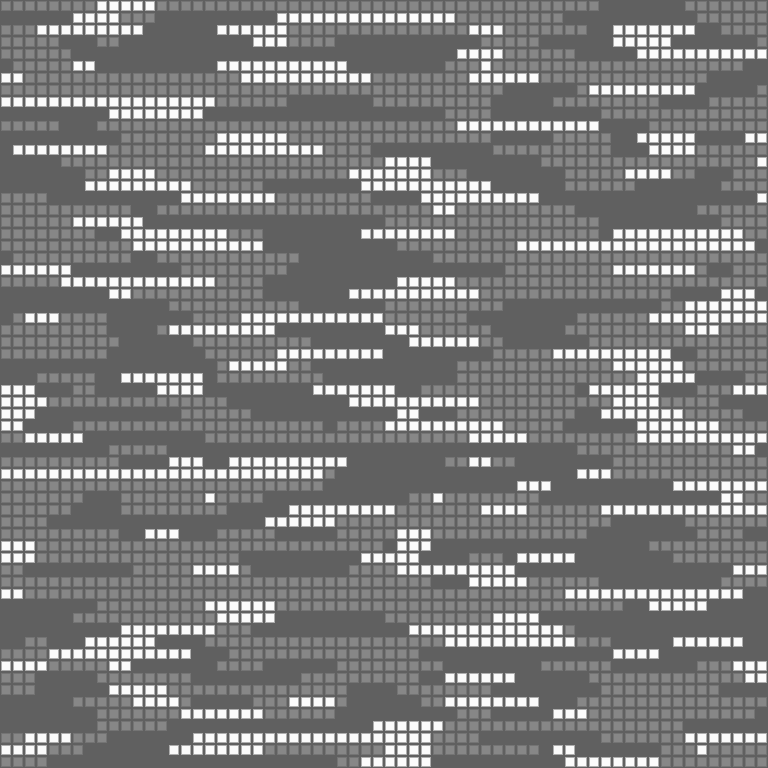
Give the GLSL for this pattern, as a Shadertoy shader.

```glsl
// A grid of small squares on dark grey, lit in ragged horizontal dashes.
// Two stretched gradient noise fields, sampled once per cell, decide which
// squares are mid grey and which of them are overridden by white.

const vec3 GROUND = vec3(0.376);
const vec3 GREY   = vec3(0.53);
const vec3 WHITE  = vec3(0.985);

const float CELLS       = 64.0;   // cells across the canvas height
const float SQUARE_SIDE = 0.75;   // side of a square, in cells
const float NOISE_SIGMA = 0.216;  // standard deviation of gradientNoise

// Per layer: patch length and height in cells, and share of variance
// common to neighbouring rows (the rest is independent for each row).
const vec2  GREY_PATCH   = vec2(13.0, 3.3);
const float GREY_CLUMP   = 0.6;
const float GREY_LEVEL   = -0.11; // threshold, in standard deviations
const vec2  WHITE_PATCH  = vec2(11.0, 2.3);
const float WHITE_CLUMP  = 0.4;
const float WHITE_LEVEL  = 0.80;

// Integer hash of a lattice point, from 0 to 1
float hash(vec2 p) {
    uvec2 q = uvec2(ivec2(p));
    uint h = q.x * 1597334677u ^ q.y * 3812015801u;
    h = (h ^ (h >> 16)) * 2146121005u;
    h = (h ^ (h >> 15)) * 2221713035u;
    h ^= h >> 16;
    return float(h >> 8) / 16777216.0;
}

// Contribution of one lattice corner: unit gradient dot offset
float corner(vec2 lattice, vec2 offset) {
    float angle = 6.28318 * hash(lattice);
    return dot(vec2(cos(angle), sin(angle)), offset);
}

float gradientNoise(vec2 p) {
    vec2 i = floor(p), f = p - i;
    vec2 w = f * f * f * (f * (f * 6.0 - 15.0) + 10.0);
    vec2 e = vec2(1.0, 0.0);
    float low  = mix(corner(i, f), corner(i + e, f - e), w.x);
    float high = mix(corner(i + e.yx, f - e.yx), corner(i + e.xx, f - e.xx), w.x);
    return mix(low, high, w.y);
}

// Unit variance field: patches spanning rows blended with per-row dashes
float dashField(vec2 cell, vec2 patchSize, float clump, float seed) {
    float patches = gradientNoise(cell / patchSize + seed);
    float rowShift = 90.0 * hash(vec2(seed, cell.y));
    float dashes = gradientNoise(vec2(cell.x / patchSize.x + rowShift,
                                      cell.y * 1.37 + seed * 3.0));
    return (sqrt(clump) * patches + sqrt(1.0 - clump) * dashes) / NOISE_SIGMA;
}

void mainImage(out vec4 fragColor, in vec2 fragCoord) {
    float pixel = CELLS / iResolution.y;
    vec2 grid = fragCoord * pixel;
    vec2 cell = floor(grid);

    // Colour of this cell
    vec3 fill = GROUND;
    if (dashField(cell, GREY_PATCH, GREY_CLUMP, 17.3) > GREY_LEVEL) fill = GREY;
    if (dashField(cell, WHITE_PATCH, WHITE_CLUMP, 141.6) > WHITE_LEVEL) fill = WHITE;

    // Centred square with an edge one pixel soft
    vec2 d = abs(grid - cell - 0.5);
    float inside = clamp((0.5 * SQUARE_SIDE - max(d.x, d.y)) / pixel + 0.5, 0.0, 1.0);
    fragColor = vec4(mix(GROUND, fill, inside), 1.0);
}
```
